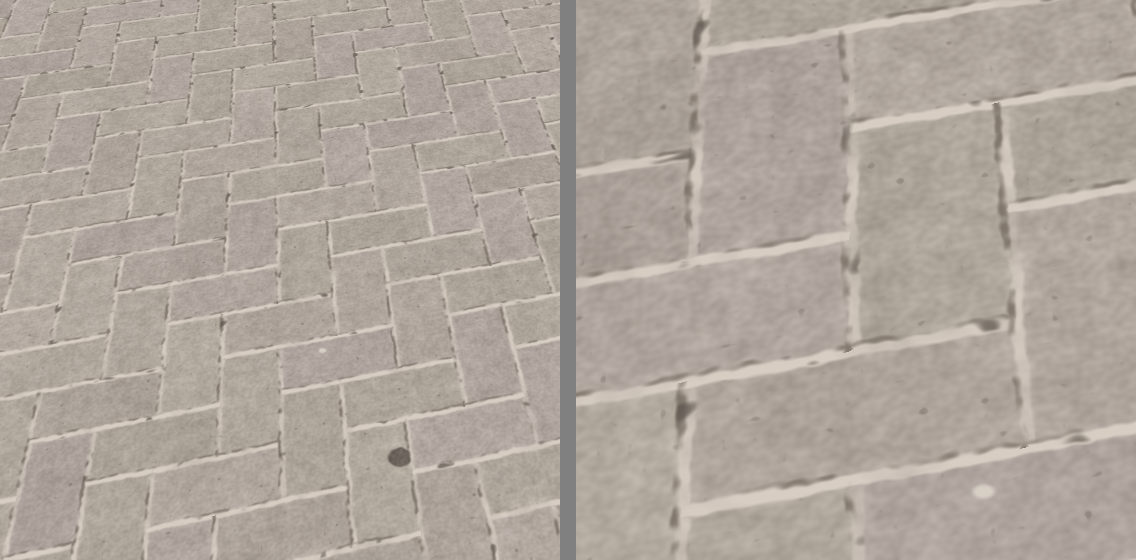
Left: the whole. Right: its middle third, enlarged.
Write a Shadertoy shader that draws this texture.

```glsl
// Herringbone brick paving seen at a slant. The canvas is projected onto the
// ground plane, split into 2:1 bricks, then given sandy joints with broken
// shadow lines, per-brick tints, mottling and a few stains.

float hash(vec2 p) {
    vec3 q = fract(p.xyx * vec3(0.1031, 0.1030, 0.0973));
    q += dot(q, q.yzx + 33.33);
    return fract((q.x + q.y) * q.z);
}

// Gradient noise, roughly -0.7 to 0.7
float corner(vec2 cell, vec2 offset) {
    float angle = 6.2832 * hash(cell);
    return dot(vec2(cos(angle), sin(angle)), offset);
}

float noise(vec2 p) {
    vec2 i = floor(p), f = p - i;
    vec2 w = f * f * f * (f * (f * 6.0 - 15.0) + 10.0);
    vec2 e = vec2(1.0, 0.0);
    return mix(mix(corner(i, f), corner(i + e, f - e), w.x),
               mix(corner(i + e.yx, f - e.yx), corner(i + 1.0, f - 1.0), w.x), w.y);
}

// Inverse perspective: canvas (y down) to ground, one unit per brick width
vec2 toGround(vec2 p) {
    mat2 m = mat2(0.0986 - 0.009 * p.x, -0.0121 - 0.009 * p.y,
                  -0.0197 + 0.042 * p.x, 0.0466 + 0.042 * p.y);
    return inverse(m) * (p - vec2(0.4974, 0.4727)) + vec2(2.0, 0.0);
}

// Brick holding a ground point: xy is its origin, zw its size
vec4 herringbone(vec2 g) {
    vec2 cell = floor(g);
    float k = mod(cell.y - cell.x, 4.0);
    if (k < 0.5) return vec4(cell, 2.0, 1.0);
    if (k < 1.5) return vec4(cell, 1.0, 2.0);
    if (k < 2.5) return vec4(cell - vec2(0.0, 1.0), 1.0, 2.0);
    return vec4(cell - vec2(1.0, 0.0), 2.0, 1.0);
}

// Soft line of given half width around zero
float line(float d, float halfWidth, float blur) {
    return 1.0 - smoothstep(halfWidth - blur, halfWidth + blur, abs(d));
}

void mainImage(out vec4 fragColor, in vec2 fragCoord) {
    vec2 p = fragCoord / iResolution.xy;
    p.y = 1.0 - p.y;
    vec2 ground = toGround(p);
    vec2 blur = 0.012 + 0.7 * fwidth(ground);

    // Slightly crooked edges
    vec2 g = ground + 0.030 * vec2(noise(ground * 2.3), noise(ground * 2.3 + 40.0))
                    + 0.022 * vec2(noise(ground * 9.0 + 7.0), noise(ground * 9.0 + 80.0));
    vec4 brick = herringbone(g);
    vec2 local = g - brick.xy;

    // Signed distance to the nearest side: positive right of or below a joint
    vec2 side = mix(local, local - brick.zw, step(brick.zw * 0.5, local));

    // Brick face: tint, mottling and grain
    float tone = 0.032 * (hash(brick.xy + 17.0) - 0.5);
    tone += 0.030 * noise(ground * 0.9 + 5.0) + 0.045 * noise(ground * 3.5);
    tone += 0.045 * noise(ground * 8.0 + 30.0) + 0.050 * noise(ground * 17.0);
    vec3 color = vec3(0.684, 0.646, 0.612) + tone;
    color += (hash(brick.xy + 91.0) - 0.5) * vec3(0.004, -0.004, 0.014);

    // Small dark pits
    color -= 0.09 * smoothstep(0.42, 0.6, noise(ground * 11.0 + 60.0));

    // Worn rim beside the joints
    float rim = min(abs(side.x), abs(side.y));
    color += 0.022 * (1.0 - smoothstep(0.03, 0.12, rim));

    // Pale sand, brighter in the joints that run across and close to the viewer
    float near = smoothstep(0.0, 0.65, p.y);
    float patches = noise(ground * 1.6 + 12.0) + 0.5 * noise(ground * 6.0);
    float sandAcross = line(side.y - 0.012, 0.045, blur.y)
                     * clamp(0.72 + 0.25 * near + 0.7 * patches, 0.15, 1.0);
    float sandAlong = line(side.x - 0.010, 0.036, blur.x)
                    * clamp(0.42 + 0.18 * near - 0.8 * patches, 0.1, 0.9);
    color = mix(color, vec3(0.845, 0.805, 0.765), max(sandAcross, sandAlong));

    // Broken shadow lines on the upper and left sides of the joints
    float breaks = noise(ground * 2.1 + 50.0) + 0.8 * noise(ground * 7.0 + 21.0);
    float gap = smoothstep(-0.15, 0.40, breaks + 0.16 * (1.0 - near));
    float shadow = max(line(side.y + 0.045, 0.022, blur.y) * 0.85,
                       line(side.x + 0.028, 0.024, blur.x)) * gap;
    color = mix(color, vec3(0.47, 0.43, 0.39), 0.85 * shadow);

    // Deep holes where sand has washed out, mostly far away
    float hole = smoothstep(0.34, 0.55, noise(ground * 3.7 + 33.0) + 0.12 * (1.0 - near));
    hole *= max(line(side.x, 0.050, blur.x), line(side.y, 0.040, blur.y));
    color = mix(color, vec3(0.37, 0.34, 0.31), 0.75 * hole);

    // Round dark stain and a pale fleck
    vec2 stain = (p - vec2(0.7135, 0.8165)) / vec2(0.021, 0.018);
    float stainEdge = length(stain) + 0.15 * noise(p * 90.0);
    color = mix(color, vec3(0.40, 0.37, 0.34) + tone, 1.0 - smoothstep(0.8, 1.1, stainEdge));
    float fleck = length((p - vec2(0.576, 0.626)) / vec2(0.008, 0.005));
    color = mix(color, vec3(0.84, 0.81, 0.77), 1.0 - smoothstep(0.5, 1.1, fleck));

    fragColor = vec4(color, 1.0);
}
```
